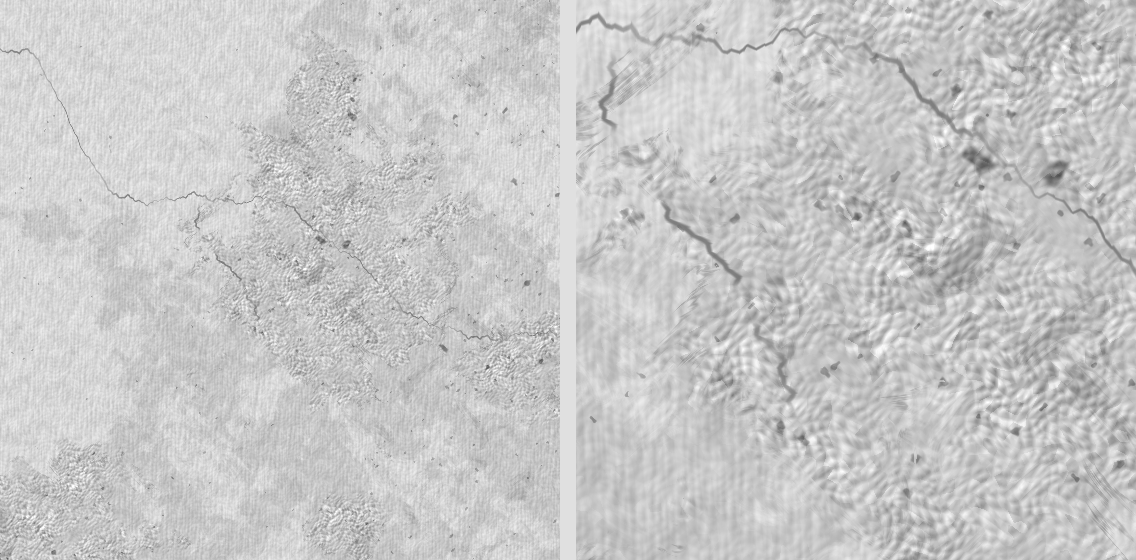
Left: the whole. Right: its middle third, enlarged.
Reproduce this texture procedurally as a WebGL 1 fragment shader.

```glsl
precision highp float;
uniform vec2 u_resolution;

const float BRIGHT_COAT = 0.842;
const float GREY_COAT = 0.774;
const float BARE_RENDER = 0.757;
const float CRACK_TONE = 0.45;

vec2 hash2(vec2 p) {
  return fract(sin(vec2(dot(p, vec2(127.1, 311.7)), dot(p, vec2(269.5, 183.3)))) * 43758.5);
}

// x: distance to the nearest seed, y: random value of that cell
vec2 cellular(vec2 p) {
  vec2 cell = floor(p);
  vec2 nearest = vec2(8.0, 0.0);
  for (int j = -1; j <= 1; j++) {
    for (int i = -1; i <= 1; i++) {
      vec2 id = cell + vec2(float(i), float(j));
      float d = length(id + hash2(id) - p);
      if (d < nearest.x) nearest = vec2(d, hash2(id + 37.0).x);
    }
  }
  return nearest;
}

// Warped sine octaves, roughly -1 to 1
float layeredSines(vec2 p) {
  float sum = 0.0;
  float amplitude = 0.5;
  for (int i = 0; i < 7; i++) {
    p += 0.6 * sin(p.yx * 1.3 + vec2(1.7, 4.1));
    sum += amplitude * sin(p.x) * sin(p.y);
    p = mat2(1.52, 1.14, -1.14, 1.52) * p + 2.3;
    amplitude *= 0.68;
  }
  return sum;
}

// Grain lit from the upper left
float relief(vec2 p) {
  return cellular(p).x - cellular(p + vec2(0.35, -0.35)).x;
}

// Soft random dots, light and dark
float speckle(vec2 p) {
  vec2 cell = cellular(p);
  return (cell.y - 0.5) * (1.0 - smoothstep(0.3, 0.9, cell.x));
}

float blob(vec2 p, vec2 centre, vec2 radius) {
  return max(1.0 - length((p - centre) / radius), -0.65);
}

float bareField(vec2 p) {
  float field = blob(p, vec2(0.59, 0.53), vec2(0.20, 0.23));
  field = max(field, blob(p, vec2(0.58, 0.77), vec2(0.06, 0.16)));
  field = max(field, blob(p, vec2(0.09, 0.06), vec2(0.17, 0.13)));
  field = max(field, blob(p, vec2(0.95, 0.34), vec2(0.10, 0.08)));
  field = max(field, blob(p, vec2(0.63, 0.06), vec2(0.07, 0.05)));
  return field + 0.6 * layeredSines(p * 24.0);
}

float stainField(vec2 p) {
  float lower = (1.0 - smoothstep(0.50, 0.68, p.y)) * smoothstep(0.15, 0.21, p.x);
  float upperRight = smoothstep(0.46, 0.60, p.x) * smoothstep(0.55, 0.85, p.y);
  float bias = -0.42 + 0.50 * lower + 0.40 * upperRight;
  bias += 0.7 * max(blob(p, vec2(0.06, 0.60), vec2(0.22, 0.06)), 0.0);
  bias += 0.8 * max(blob(p, vec2(0.50, 0.76), vec2(0.08, 0.07)), 0.0);
  return bias + 0.42 * layeredSines(p * 17.0 + 5.0) + 0.26 * layeredSines(p * 50.0);
}

float zigzag(float t) {
  return abs(fract(t) - 0.5) * 4.0 - 1.0;
}

float jag(float t) {
  return 0.006 * (sin(t * 41.0) + 0.7 * zigzag(t * 17.3) + 0.4 * zigzag(t * 43.7) + 0.2 * zigzag(t * 101.0));
}

float mainCrack(float x) {
  return 0.905 - 0.26 * smoothstep(0.04, 0.22, x) - 0.245 * smoothstep(0.45, 0.84, x) + jag(x);
}

float sideCrack(float y) {
  return 0.49 - 0.14 * smoothstep(0.36, 0.64, y) + jag(y + 0.3);
}

float lineMark(float offset, float slope, float width) {
  float d = abs(offset) / sqrt(1.0 + slope * slope);
  return 1.0 - smoothstep(width * 0.3, width + 0.001, d);
}

float pits(vec2 p, float density) {
  vec2 cell = cellular(p + 0.09 * sin(p.yx * 6.0) + 0.04 * sin(p.yx * 17.0));
  float size = 0.12 + 0.22 * fract(cell.y * 57.0);
  return step(1.0 - density, cell.y) * (1.0 - smoothstep(size * 0.5, size, cell.x));
}

void main() {
  vec2 p = gl_FragCoord.xy / u_resolution;

  // Paint coats and bare patches
  float bareness = bareField(p);
  float bare = smoothstep(-0.08, 0.16, bareness);
  float tone = mix(BRIGHT_COAT, GREY_COAT, smoothstep(-0.14, 0.12, stainField(p)));
  tone = mix(tone, BARE_RENDER, bare * 0.85);
  tone += 0.022 * layeredSines(p * 60.0);

  // Brushed streaks and rough grain
  float clumps = 0.85 + 0.7 * layeredSines(p * 34.0 + 9.0);
  vec2 grainPoint = p + 0.003 * sin(p.yx * 140.0);
  tone += 0.085 * (1.0 - bare) * relief(vec2(p.x + 0.03 * p.y, p.y) * vec2(200.0, 30.0));
  tone += mix(0.06, 0.25 * clumps, bare) * relief(grainPoint * 165.0);
  tone += mix(0.04, 0.17 * clumps, bare) * speckle(grainPoint * 125.0);

  // Grime and broken rims around the bare patches
  float worn = max(bare, 0.6 * smoothstep(0.45, 0.75, p.x));
  float corners = max(blob(p, vec2(1.0, 0.97), vec2(0.16)), blob(p, vec2(0.0, 0.1), vec2(0.08)));
  float grime = layeredSines(p * 30.0 + 20.0) + 0.5 * max(corners, 0.0);
  tone -= 0.10 * (0.25 + 0.75 * worn) * smoothstep(0.35, 0.75, grime);
  float rim = 1.0 - smoothstep(0.0, 0.08, abs(bareness));
  tone -= 0.13 * rim * smoothstep(0.0, 0.4, layeredSines(p * 17.0 + 3.0));

  // Scattered pits
  tone -= 0.28 * pits(p * 33.0, 0.008 + 0.03 * worn);
  tone -= 0.20 * pits(p * 85.0, 0.015 + 0.06 * worn);

  // Long crack and its side branch
  float span = 0.001;
  float line = mainCrack(p.x);
  float slope = (mainCrack(p.x + span) - line) / span;
  float width = 0.0009 + 0.0006 * sin(p.x * 38.0);
  float crack = lineMark(p.y - line, slope, width) * (0.7 + 0.3 * sin(p.x * 61.0));
  float branch = sideCrack(p.y);
  float branchSlope = (sideCrack(p.y + span) - branch) / span;
  float extent = smoothstep(0.38, 0.46, p.y) * (1.0 - smoothstep(0.62, 0.64, p.y));
  float side = lineMark(p.x - branch, branchSlope, 0.0014) * extent;
  side *= smoothstep(-0.9, 0.5, sin(p.y * 75.0) + 0.6 * sin(p.y * 190.0));
  tone = mix(tone, CRACK_TONE, 0.85 * max(crack, side));

  gl_FragColor = vec4(vec3(clamp(tone, 0.0, 1.0)), 1.0);
}
```
